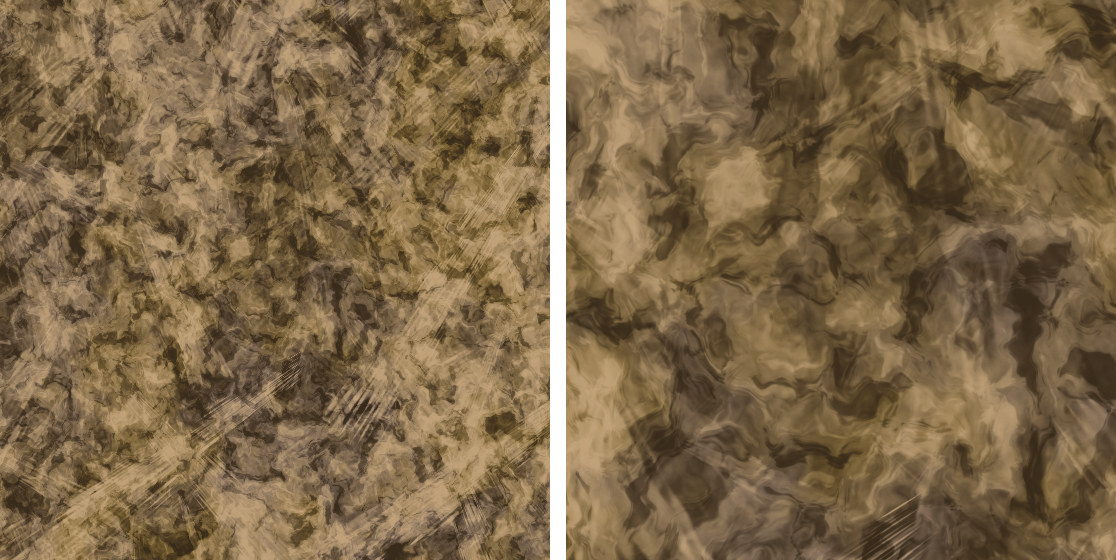
Left: the whole. Right: its middle third, enlarged.
Reproduce this texture procedurally as a Shadertoy shader.

```glsl
// Weathered brown paint: a mottled ground of warped gradient noise, covered
// by layers of fan-shaped dry-brush strokes that widen downwards, then
// broken up by fine grain and coloured from dark umber to pale sand.

vec3 hash3(vec2 p) {
    vec3 q = fract(vec3(p.xyx) * vec3(0.1031, 0.1030, 0.0973));
    q += dot(q, q.yxz + 33.33);
    return fract((q.xxy + q.yzz) * q.zyx);
}

float cornerSlope(vec2 corner, vec2 offset) {
    float a = 6.2832 * hash3(corner).x;
    return dot(vec2(cos(a), sin(a)), offset);
}

float gradientNoise(vec2 p) {
    vec2 i = floor(p), f = p - i;
    vec2 w = f * f * f * (f * (f * 6.0 - 15.0) + 10.0);
    vec2 e = vec2(0.0, 1.0);
    return mix(mix(cornerSlope(i, f), cornerSlope(i + e.yx, f - e.yx), w.x),
               mix(cornerSlope(i + e.xy, f - e.xy), cornerSlope(i + e.yy, f - e.yy), w.x), w.y);
}

float fbm(vec2 p) {
    float sum = 0.0, gain = 0.5;
    for (int i = 0; i < 5; i++) {
        sum += gain * gradientNoise(p);
        p = mat2(1.6, 1.2, -1.2, 1.6) * p + 17.3;
        gain *= 0.64;
    }
    return sum;
}

// Paints one jittered, ragged stroke per grid cell over the given tone.
float paintStrokes(float tone, vec2 p, float grid, float seed, float level, float spread, float opacity) {
    vec2 cell = floor(p * grid);
    for (int y = -1; y <= 1; y++)
    for (int x = -1; x <= 1; x++) {
        vec2 id = cell + vec2(x, y);
        vec3 place = hash3(id + seed);
        vec3 kind = hash3(id + seed + 57.0);

        // Local frame: u runs along the stroke, v across it
        float angle = -0.4 - 2.3 * place.z;
        vec2 dir = vec2(cos(angle), sin(angle));
        vec2 d = p * grid - id - 0.2 - 0.6 * place.xy;
        float u = dot(d, dir), v = dot(d, vec2(-dir.y, dir.x));
        float along = u / (0.65 + 0.4 * kind.x);
        float width = mix(0.08, 0.32, clamp(0.5 + 0.5 * along, 0.0, 1.0)) * (0.6 + 0.7 * kind.y);

        // Torn outline and bristle marks that follow the fan
        float tear = gradientNoise(d * 6.0 + id * 7.0);
        float bristle = gradientNoise(vec2(u * 3.0, v / width * (1.0 + 30.0 / grid)) + id * 13.0);
        float inside = min(2.5 * (1.0 - abs(along)), 1.0 - abs(v) / width);
        float cover = smoothstep(0.0, 0.35, inside - 0.22 + 0.7 * tear + 0.6 * bristle);
        float paint = level + spread * (kind.z - 0.5) + 0.35 * bristle;
        tone = mix(tone, paint, cover * opacity * (0.45 + 0.55 * kind.x));
    }
    return tone;
}

void mainImage(out vec4 fragColor, in vec2 fragCoord) {
    vec2 p = fragCoord / iResolution.y + 3.0;

    // Mottled ground
    vec2 warp = vec2(fbm(p * 6.0), fbm(p * 6.0 + 41.0));
    float broad = gradientNoise(p * 3.2 + warp);
    float tone = 0.43 + 0.5 * broad + 1.2 * fbm(p * 9.0 + 1.5 * warp);

    // Small dabs, long pale fans, then a few crisp touches
    tone = paintStrokes(tone, p, 9.0, 11.0, 0.42 + 0.5 * broad, 0.9, 0.7);
    tone = paintStrokes(tone, p, 2.7, 83.0, 0.80, 0.3, 0.85);
    tone = paintStrokes(tone, p, 5.0, 29.0, 0.55, 1.0, 0.6);
    tone = paintStrokes(tone, p, 14.0, 61.0, 0.48 + 0.4 * broad, 1.0, 0.5);

    // Worn flecks and grain
    float wear = fbm(p * 24.0 + 2.0 * warp);
    tone -= 0.38 * smoothstep(0.04, 0.26, wear);
    tone += 0.26 * smoothstep(0.04, 0.26, -wear);
    tone += 0.16 * fbm(p * 75.0);
    tone = smoothstep(-0.15, 1.15, tone);

    // Umber to sand, drifting between ochre and grey in the middle tones
    vec3 color = mix(vec3(0.225, 0.17, 0.105), vec3(0.755, 0.635, 0.475), tone);
    float ochre = gradientNoise(p * 3.5 + 2.0 * warp + 9.0) + 0.12;
    color += vec3(0.01, -0.005, -0.11) * ochre * 4.0 * tone * (1.0 - tone);
    fragColor = vec4(color, 1.0);
}
```
